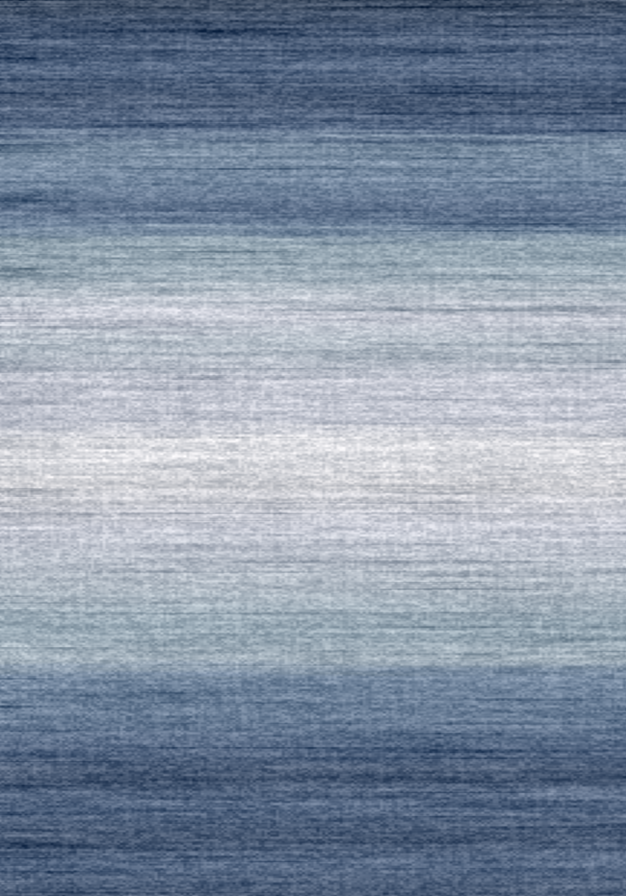
Reproduce this background procedurally as a WebGL 2 fragment shader.

```glsl
#version 300 es
precision highp float;
// Woven cloth shaded in horizontal bands, dark blue at both ends and pale
// in the middle. A chain of colour stops gives the bands; stretched value
// noise adds long threads, broken dark strands and a fine stitched grain.

uniform vec2 u_resolution;
out vec4 fragColor;

const float EDGE_WANDER = 0.024;   // how far threads stray across band edges
const float THREAD_DEPTH = 0.21;   // contrast of the long threads
const float STRAND_DEPTH = 0.14;   // darkness of the sparse strands
const float GRAIN_DEPTH = 0.20;    // contrast of the short stitches
const float LIFT = 0.018;          // brightness given back after the strands
const vec3 DYE_TINT = vec3(1.08, 1.0, 0.92);

const vec3 INK = vec3(0.24, 0.30, 0.385);
const vec3 NAVY = vec3(0.265, 0.335, 0.44);
const vec3 DENIM = vec3(0.325, 0.40, 0.51);
const vec3 STEEL = vec3(0.43, 0.51, 0.605);
const vec3 TEAL = vec3(0.565, 0.635, 0.685);
const vec3 MIST = vec3(0.68, 0.72, 0.76);
const vec3 LILAC = vec3(0.745, 0.76, 0.805);
const vec3 PEARL = vec3(0.835, 0.84, 0.86);
const vec3 STONE = vec3(0.785, 0.79, 0.81);

float hash(vec2 p) {
  return fract(sin(dot(p, vec2(127.1, 311.7))) * 43758.5453);
}

float noise(vec2 p) {
  vec2 cell = floor(p);
  vec2 f = fract(p);
  f = f * f * (3.0 - 2.0 * f);
  float low = mix(hash(cell), hash(cell + vec2(1.0, 0.0)), f.x);
  float high = mix(hash(cell + vec2(0.0, 1.0)), hash(cell + 1.0), f.x);
  return mix(low, high, f.y);
}

// Blend from the colour so far to the next stop, then move the start there.
void stop(inout vec3 color, inout float start, float y, float end, vec3 next) {
  color = mix(color, next, clamp((y - start) / (end - start), 0.0, 1.0));
  start = end;
}

// Band colour at a depth measured downward from the top edge.
vec3 bands(float y) {
  vec3 c = INK;
  float s = 0.0;
  // Upper blues
  stop(c, s, y, 0.030, NAVY);
  stop(c, s, y, 0.075, DENIM);
  stop(c, s, y, 0.110, NAVY);
  stop(c, s, y, 0.144, DENIM);
  stop(c, s, y, 0.162, mix(STEEL, TEAL, 0.3));
  stop(c, s, y, 0.205, STEEL);
  stop(c, s, y, 0.235, mix(DENIM, STEEL, 0.2));
  stop(c, s, y, 0.252, STEEL);
  stop(c, s, y, 0.272, TEAL);
  stop(c, s, y, 0.304, mix(TEAL, MIST, 0.2));
  // Pale middle
  stop(c, s, y, 0.326, MIST);
  stop(c, s, y, 0.355, LILAC);
  stop(c, s, y, 0.385, MIST);
  stop(c, s, y, 0.425, LILAC);
  stop(c, s, y, 0.468, LILAC);
  stop(c, s, y, 0.490, PEARL);
  stop(c, s, y, 0.522, PEARL);
  stop(c, s, y, 0.542, STONE);
  stop(c, s, y, 0.590, LILAC);
  stop(c, s, y, 0.655, MIST);
  // Lower blues
  stop(c, s, y, 0.700, TEAL);
  stop(c, s, y, 0.738, mix(TEAL, MIST, 0.45));
  stop(c, s, y, 0.758, STEEL);
  stop(c, s, y, 0.805, mix(STEEL, DENIM, 0.3));
  stop(c, s, y, 0.835, DENIM);
  stop(c, s, y, 0.865, NAVY);
  stop(c, s, y, 0.900, DENIM);
  stop(c, s, y, 0.935, NAVY);
  stop(c, s, y, 0.965, DENIM);
  stop(c, s, y, 1.000, NAVY);
  return c;
}

void main() {
  vec2 p = gl_FragCoord.xy / u_resolution.y;

  // Long threads, from broad runs to single rows
  float broad = noise(p * vec2(2.0, 70.0)) - 0.5;
  float thread = noise(p * vec2(5.0, 210.0) + 17.0) - 0.5;
  float fine = noise(p * vec2(16.0, 370.0) + 41.0) - 0.5;
  float weave = 0.15 * broad + 0.45 * thread + 0.5 * fine;

  // Sparse dark strands broken along their length
  float strand = smoothstep(0.62, 0.95, noise(p * vec2(4.0, 260.0) + 73.0));
  strand *= 0.3 + 0.7 * noise(p * vec2(34.0, 90.0) + 9.0);

  // Short stitches, a few times wider than tall, over a finer speckle
  float stitch = noise(p * vec2(110.0, 340.0) + 5.0) - 0.5;
  float speckle = noise(p * vec2(310.0, 430.0) + 29.0) - 0.5;
  float grain = 0.5 * stitch + 0.7 * speckle;

  vec3 color = bands(1.0 - p.y + EDGE_WANDER * (0.2 * broad + 0.5 * thread + 0.3 * fine));
  float light = THREAD_DEPTH * weave - STRAND_DEPTH * strand
              + GRAIN_DEPTH * grain + LIFT;
  color += light * DYE_TINT;
  fragColor = vec4(clamp(color, 0.0, 1.0), 1.0);
}
```
